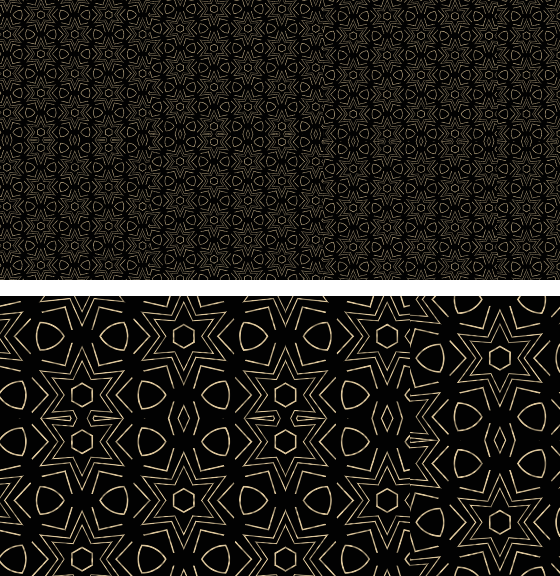
Top, the full canvas; bottom, a detail of the centre.
Write a Shadertoy shader that draws this pattern.

```glsl
// Fine gold line work on black: nested six-pointed stars on a triangular lattice,
// with rounded triangles in the gaps. The sheet is cut into upright panels, each
// mirrored about its own level, so the lattice breaks at every seam.

#define STAR_PITCH 0.1398
#define PANEL_WIDTH 0.6185
#define FIRST_SEAM 0.5365
#define LATTICE_ORIGIN vec2(0.1068, 0.0977)
#define MIRROR_LEVELS vec4(0.500, 0.521, 0.495, 0.495)
#define STAR_RADII vec3(0.290, 0.410, 0.720)
#define HEXAGON_RADIUS 0.10
#define SHIELD_RADIUS 0.135
#define LINE_WIDTH 0.0013
#define GLINT_SIZE 0.004
#define GOLD vec3(0.87, 0.78, 0.61)
#define BLACK vec3(0.008, 0.008, 0.007)

const float PI = 3.14159265;
const vec3 POINT_HALF_ANGLES = vec3(0.45, 0.42, 0.30);
const vec3 STAR_WEIGHTS = vec3(0.80, 0.95, 1.25);
const float BOLD_WEIGHT = 1.35;
const float OPEN_POINT_START = 0.445;
const vec2 DIR30 = vec2(0.8660254, 0.5);

float hash(vec2 p) {
    vec3 h = fract(p.xyx * 0.1031);
    h += dot(h, h.yzx + 33.33);
    return fract((h.x + h.y) * h.z);
}

float valueNoise(vec2 p) {
    vec2 cell = floor(p), f = fract(p);
    f = f * f * (3.0 - 2.0 * f);
    float low = mix(hash(cell), hash(cell + vec2(1, 0)), f.x);
    float high = mix(hash(cell + vec2(0, 1)), hash(cell + vec2(1, 1)), f.x);
    return mix(low, high, f.y);
}

// Offset from the nearest point of a triangular lattice of unit pitch.
vec2 nearestStar(vec2 p) {
    vec2 size = vec2(sqrt(3.0), 1.0);
    vec2 a = p - size * round(p / size);
    vec2 shifted = p - 0.5 * size;
    vec2 b = shifted - size * round(shifted / size);
    return dot(a, a) < dot(b, b) ? a : b;
}

// Folds a star into one 30 degree wedge; x runs along a point of the star.
vec2 foldStar(vec2 p) {
    float sector = PI / 3.0;
    float angle = atan(p.y, p.x) - 0.5 * PI;
    angle = abs(mod(angle + 0.5 * sector, sector) - 0.5 * sector);
    return length(p) * vec2(cos(angle), sin(angle));
}

float starDistance(vec2 wedge, float radius, float halfAngle) {
    return dot(wedge - vec2(radius, 0.0), vec2(sin(halfAngle), cos(halfAngle)));
}

float hexagonDistance(vec2 wedge, float radius) {
    return dot(wedge, DIR30) - radius * DIR30.x;
}

// Bulging triangle centred between three stars.
float shieldDistance(vec2 wedge, float radius) {
    vec2 v = wedge - DIR30 / sqrt(3.0);
    vec2 facing = vec2(-dot(v, DIR30), dot(v, vec2(-DIR30.y, DIR30.x)));
    return length(facing + vec2(radius, 0.0)) - sqrt(3.0) * radius;
}

// Share of a soft pixel covered by a line of relative weight.
float lineCoverage(float distance, float weight, float pixel) {
    float d = distance * STAR_PITCH;
    float soft = 0.65 * pixel, halfLine = 0.5 * LINE_WIDTH * weight;
    return smoothstep(-soft, soft, d + halfLine) - smoothstep(-soft, soft, d - halfLine);
}

void mainImage(out vec4 fragColor, in vec2 fragCoord) {
    float pixel = 1.0 / iResolution.y;
    vec2 pos = fragCoord * pixel;

    // Panels and their mirror levels
    float panel = floor((pos.x - FIRST_SEAM) / PANEL_WIDTH) + 1.0;
    float panelStart = FIRST_SEAM + (panel - 1.0) * PANEL_WIDTH;
    float level = MIRROR_LEVELS[int(clamp(panel, 0.0, 3.0))];
    vec2 local = vec2(pos.x - panelStart, abs(pos.y - level));
    vec2 wedge = foldStar(nearestStar((local - LATTICE_ORIGIN) / STAR_PITCH));

    // Hexagon and shields
    float ink = lineCoverage(hexagonDistance(wedge, HEXAGON_RADIUS), BOLD_WEIGHT, pixel);
    ink += lineCoverage(shieldDistance(wedge, SHIELD_RADIUS), BOLD_WEIGHT, pixel);

    // Nested stars; the outermost is left open at its points
    float soft = 0.5 * pixel / STAR_PITCH;
    float open = smoothstep(OPEN_POINT_START - soft, OPEN_POINT_START + soft, wedge.x);
    for (int i = 0; i < 3; i++) {
        float edge = starDistance(wedge, STAR_RADII[i], POINT_HALF_ANGLES[i]);
        float stroke = lineCoverage(edge, STAR_WEIGHTS[i], pixel);
        ink += i == 2 ? stroke * (1.0 - open) : stroke;
    }

    // Uneven metallic sheen
    float glint = mix(0.6, 1.4, valueNoise(pos / GLINT_SIZE));
    fragColor = vec4(mix(BLACK, GOLD, clamp(ink * glint, 0.0, 1.0)), 1.0);
}
```
